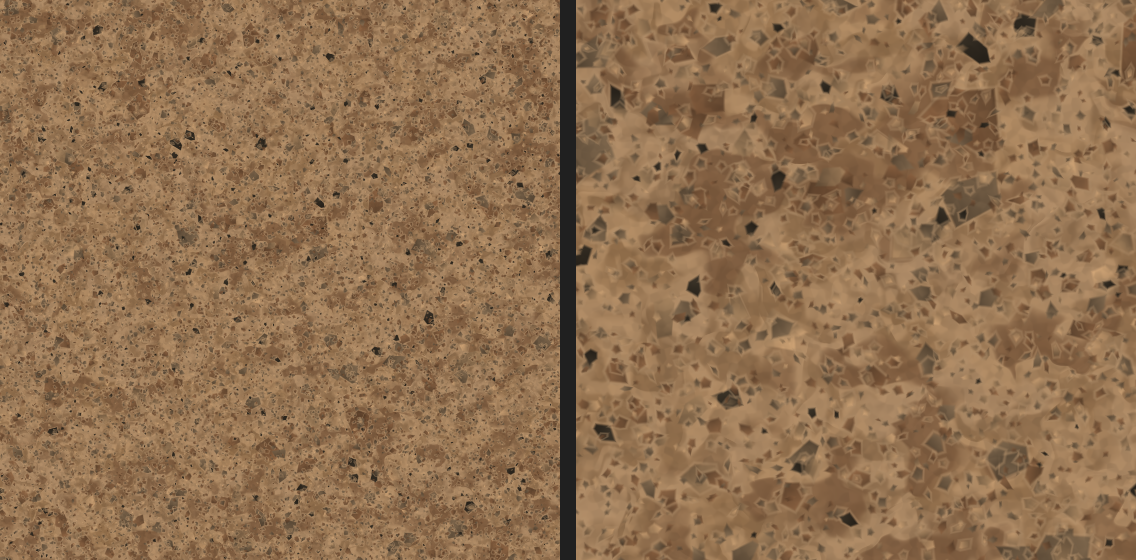
Left: the whole. Right: its middle third, enlarged.
Reproduce this texture procedurally as a WebGL 2 fragment shader.

```glsl
#version 300 es
precision highp float;
// Warm brown quartz composite: a mottled tan ground made of blended cellular
// noise, with rust stains, strewn with angular chips in four sizes.
// Each chip is a jittered polygon placed in a cell of a repeating grid.

uniform vec2 u_resolution;
out vec4 fragColor;

const float TAU = 6.2831853;

// Three random values in 0..1 per cell and seed
vec3 hash3(vec2 cell, int seed) {
    uvec3 v = uvec3(ivec3(ivec2(cell), seed) + 1000);
    v = v * 1664525u + 1013904223u;
    v.x += v.y * v.z; v.y += v.z * v.x; v.z += v.x * v.y;
    v ^= v >> 16u;
    v.x += v.y * v.z; v.y += v.z * v.x; v.z += v.x * v.y;
    return vec3(v >> 8u) / 16777216.0;
}

// Cellular noise with the cell values softly blended
float cellBlend(vec2 p, int seed) {
    vec2 base = floor(p);
    float sum = 0.0, weight = 0.0;
    for (int y = -1; y <= 1; y++)
    for (int x = -1; x <= 1; x++) {
        vec2 cell = base + vec2(x, y);
        vec3 h = hash3(cell, seed);
        vec2 d = p - cell - h.xy;
        float w = exp(-8.0 * dot(d, d));
        sum += w * h.z;
        weight += w;
    }
    return sum / weight;
}

// Signed distance to an irregular convex polygon with five sides
float chipDistance(vec2 p, float radius, vec2 cell, int seed) {
    float d = -1.0;
    for (int i = 0; i < 5; i++) {
        vec3 h = hash3(cell, seed + 10 + i);
        float angle = (float(i) + 0.7 * h.x) * TAU / 5.0;
        d = max(d, dot(p, vec2(cos(angle), sin(angle))) - radius * mix(0.6, 1.15, h.y));
    }
    return d;
}

// Mineral colour for a roll in 0..1, with opacity in alpha
vec4 mineral(float roll, float blackShare) {
    if (roll < blackShare) return vec4(0.16, 0.14, 0.11, 0.95);
    if (roll < 0.32) return vec4(0.39, 0.32, 0.24, 0.85);
    if (roll < 0.62) return vec4(0.42, 0.29, 0.19, 0.8);
    if (roll < 0.82) return vec4(0.53, 0.42, 0.30, 0.8);
    return vec4(0.67, 0.53, 0.38, 0.75);
}

// Lays one size of chips over the colour
vec3 addChips(vec3 color, vec2 uv, float scale, float density, float blackShare, int seed) {
    vec2 p = uv * scale;
    vec2 base = floor(p);
    float soft = scale * max(0.0011, 0.8 / u_resolution.y);
    for (int y = -1; y <= 1; y++)
    for (int x = -1; x <= 1; x++) {
        vec2 cell = base + vec2(x, y);
        vec3 place = hash3(cell, seed);
        if (place.z > density) continue;
        vec3 look = hash3(cell, seed + 1);
        vec3 form = hash3(cell, seed + 2);
        float c = cos(look.x * TAU), s = sin(look.x * TAU);
        vec2 q = mat2(c, s, -s, c) * (p - cell - place.xy);
        q.y *= mix(1.0, 2.0, look.y * look.y);
        float radius = mix(0.2, 0.4, form.x * form.x);
        float d = chipDistance(q, radius, cell, seed);

        // Pale rim on some chips, then the shaded body
        float rim = smoothstep(1.6 * soft, 0.0, abs(d - soft));
        color = mix(color, vec3(0.67, 0.54, 0.40), rim * 0.45 * step(0.5, form.y));
        vec4 stone = mineral(look.z, blackShare);
        stone.rgb *= 1.0 + 0.22 * clamp(q.x / radius, -1.0, 1.0) + 0.1 * (form.z - 0.5);
        color = mix(color, stone.rgb, stone.a * smoothstep(soft, -soft, d));
    }
    return color;
}

void main() {
    vec2 uv = gl_FragCoord.xy / u_resolution.y;
    vec2 warp = vec2(cellBlend(uv * 45.0, 1), cellBlend(uv * 45.0, 2)) - 0.5;
    vec2 bent = uv + 0.02 * warp;

    // Mottled ground
    float mottle = 0.55 * cellBlend(bent * 60.0, 3) + 0.45 * cellBlend(bent * 130.0, 4);
    vec3 color = mix(vec3(0.55, 0.42, 0.29), vec3(0.67, 0.53, 0.385), smoothstep(0.2, 0.7, mottle));
    color += vec3(-0.01, 0.0, 0.015) * (cellBlend(bent * 25.0, 5) - 0.5);

    // Ragged rust stains, slightly wider than tall
    float stain = 0.4 * cellBlend(bent * vec2(11.0, 15.0), 6)
                + 0.6 * cellBlend(bent * vec2(42.0, 58.0), 7);
    color = mix(color, vec3(0.45, 0.32, 0.215), 0.75 * smoothstep(0.5, 0.78, stain));

    // Chips from coarse to fine
    color = addChips(color, uv, 17.0, 0.28, 0.0, 100);
    color = addChips(color, uv + 0.37, 37.0, 0.5, 0.07, 200);
    color = addChips(color, uv + 0.71, 78.0, 0.55, 0.05, 300);
    color = addChips(color, uv + 0.13, 145.0, 0.5, 0.03, 400);

    // Fine grain
    color *= 0.95 + 0.1 * cellBlend(uv * 220.0, 8);
    fragColor = vec4(color, 1.0);
}
```
